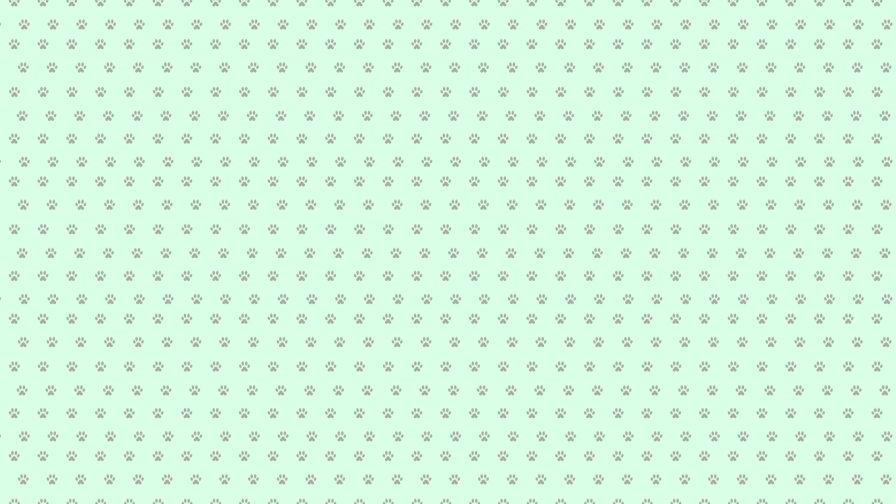
A WebGL 2 fragment shader for this pattern:

```glsl
#version 300 es
precision highp float;
// Small grey paw prints in staggered rows on pale mint.
// Six unevenly spaced rows form a band that repeats down the canvas;
// each paw is a union of four tilted ellipses and a soft three-lobed pad.

uniform vec2 u_resolution;
out vec4 fragColor;

// Lengths are fractions of the canvas height
#define COLUMN_PITCH 0.05706
#define BAND_HEIGHT  0.2724
#define BAND_TOP     0.0880
#define PAW_RADIUS   0.0108
#define PAD_BLEND    0.22
#define MINT         vec3(0.85, 1.00, 0.90)
#define PAW_GREY     vec3(0.65, 0.665, 0.625)

const int ROWS = 6;
// Row depth within a band, and row shift within a column
const float ROW_Y[ROWS] = float[](0.0, 0.170, 0.348, 0.522, 0.688, 0.857);
const float ROW_X[ROWS] = float[](0.495, 0.811, 0.503, 0.771, 0.495, 0.844);

// Signed offset to the nearest multiple of the period
float repeatCentered(float x, float period) {
    return (fract(x / period + 0.5) - 0.5) * period;
}

// Approximate distance to an ellipse turned by the given angle
float ellipseDistance(vec2 p, vec2 radii, float angle) {
    float c = cos(angle), s = sin(angle);
    p = vec2(c * p.x + s * p.y, c * p.y - s * p.x);
    return (length(p / radii) - 1.0) * min(radii.x, radii.y);
}

float smoothMin(float a, float b, float k) {
    float h = max(k - abs(a - b), 0.0) / k;
    return min(a, b) - 0.25 * h * h * k;
}

// Paw of unit half-width, toes pointing up
float pawDistance(vec2 p) {
    p.x = abs(p.x);
    float innerToe = ellipseDistance(p - vec2(0.32, 0.59), vec2(0.22, 0.35), -0.08);
    float outerToe = ellipseDistance(p - vec2(0.76, 0.08), vec2(0.21, 0.30), -0.35);
    float padTop = length(p - vec2(0.0, -0.32)) - 0.31;
    float padLobe = length(p - vec2(0.31, -0.62)) - 0.26;
    float pad = smoothMin(padTop, padLobe, PAD_BLEND);
    return min(pad, min(innerToe, outerToe));
}

void main() {
    // Measured from the top left, in canvas heights
    vec2 p = vec2(gl_FragCoord.x, u_resolution.y - gl_FragCoord.y) / u_resolution.y;
    float pixel = 1.0 / u_resolution.y;

    // Nearest paw over the rows of one band
    float d = 1e3;
    for (int i = 0; i < ROWS; i++) {
        vec2 q = vec2(
            repeatCentered(p.x - ROW_X[i] * COLUMN_PITCH, COLUMN_PITCH),
            repeatCentered(p.y - BAND_TOP - ROW_Y[i] * BAND_HEIGHT, BAND_HEIGHT));
        d = min(d, pawDistance(vec2(q.x, -q.y) / PAW_RADIUS) * PAW_RADIUS);
    }

    // Edge smoothed over about one pixel
    float coverage = smoothstep(0.75, -0.75, d / pixel);
    fragColor = vec4(mix(MINT, PAW_GREY, coverage), 1.0);
}
```
